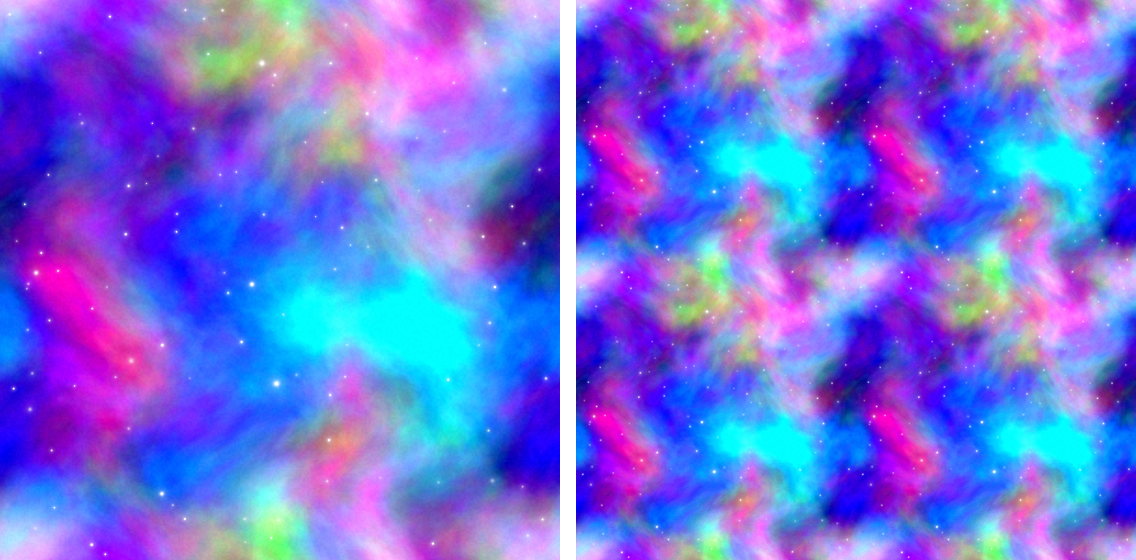
Left: one tile. Right: repeated 2 by 2.
This texture is drawn by a WebGL 2 fragment shader. Its source:

```glsl
#version 300 es
precision highp float;
// A seamless neon nebula with scattered stars. Wrapping fractal noise drives
// the red, green and blue gas densities separately; layered sines bend the gas
// and set warm and cool regions; stars sit in jittered cells with soft halos.

uniform vec2 u_resolution;
out vec4 fragColor;

const float TAU = 6.2831853;

// Three random values in 0..1 for a lattice cell and seed.
vec3 hash3(ivec2 cell, int seed) {
    uvec3 v = uvec3(ivec3(cell, seed)) * 1664525u + 1013904223u;
    v.x += v.y * v.z;
    v.y += v.z * v.x;
    v.z += v.x * v.y;
    v ^= v >> 16u;
    v.x += v.y * v.z;
    v.y += v.z * v.x;
    v.z += v.x * v.y;
    return vec3(v >> 8u) / 16777216.0;
}

// Smooth value noise that repeats after a whole number of cells.
vec3 wrapNoise(vec2 uv, int cells, int seed) {
    vec2 p = fract(uv) * float(cells);
    ivec2 a = ivec2(floor(p)) % cells;
    ivec2 b = (a + 1) % cells;
    vec2 f = fract(p);
    vec2 w = f * f * (3.0 - 2.0 * f);
    vec3 low = mix(hash3(a, seed), hash3(ivec2(b.x, a.y), seed), w.x);
    vec3 high = mix(hash3(ivec2(a.x, b.y), seed), hash3(b, seed), w.x);
    return mix(low, high, w.y);
}

// Fractal sum centred on zero, one independent field per component.
vec3 cloud(vec2 uv, int cells, int seed) {
    vec3 sum = vec3(0.0);
    float weight = 0.5;
    for (int octave = 0; octave < 6; octave++) {
        sum += weight * (wrapNoise(uv, cells, seed + octave) - 0.5);
        cells *= 2;
        weight *= 0.5;
    }
    return sum;
}

// Gentle periodic bending of the domain.
vec2 bend(vec2 uv, float amount) {
    vec2 wave = sin(TAU * (uv.yx * 2.0 + vec2(0.1, 0.6)))
              + 0.5 * sin(TAU * (uv.yx * 3.0 + uv + vec2(0.4, 0.2)));
    return uv + amount * wave;
}

// Gas colour: opposing warm and cool regions plus free channel variation.
vec3 nebula(vec2 uv) {
    vec3 drift = cloud(uv, 4, 11);
    vec2 p = bend(uv, 0.025) + 0.07 * drift.yz;
    vec3 density = cloud(p, 5, 31);
    vec2 region = cos(TAU * (uv - vec2(0.1, 0.8)));
    float warmth = 0.16 * (region.x + region.y) + 1.2 * drift.x;
    vec3 base = vec3(0.5, 0.36, 0.92);
    return clamp(base + warmth * vec3(1.0, -1.0, 0.0)
                      + density * vec3(1.9, 1.9, 1.8), 0.0, 1.0);
}

// One star per chosen cell: a bright core in a wider faint halo.
float stars(vec2 uv, int cells, float chance, float radius, int seed) {
    vec2 p = uv * float(cells);
    ivec2 cell = ivec2(floor(p)) % cells;
    vec3 place = hash3(cell, seed);
    vec3 look = hash3(cell, seed + 1);
    vec2 centre = mix(vec2(0.17), vec2(0.83), place.xy);
    float r = radius * mix(0.7, 1.15, look.x);
    float d = length(fract(p) - centre) / (float(cells) * r);
    float glow = exp(-d * d) + 0.3 * exp(-d * d / 8.0);
    return step(place.z, chance) * mix(0.4, 1.0, look.y) * glow;
}

void main() {
    vec2 uv = gl_FragCoord.xy / u_resolution;
    vec3 colour = nebula(uv);

    // Large, medium and tiny stars
    float light = stars(uv, 5, 0.36, 0.0046, 71)
                + stars(uv, 11, 0.4, 0.0024, 83)
                + stars(uv, 17, 0.18, 0.0017, 97);
    colour = mix(colour, vec3(1.0), clamp(light, 0.0, 1.0));

    // Fine grain in the gas
    colour += 0.035 * (wrapNoise(uv, 300, 113).x - 0.5);
    fragColor = vec4(clamp(colour, 0.0, 1.0), 1.0);
}
```
